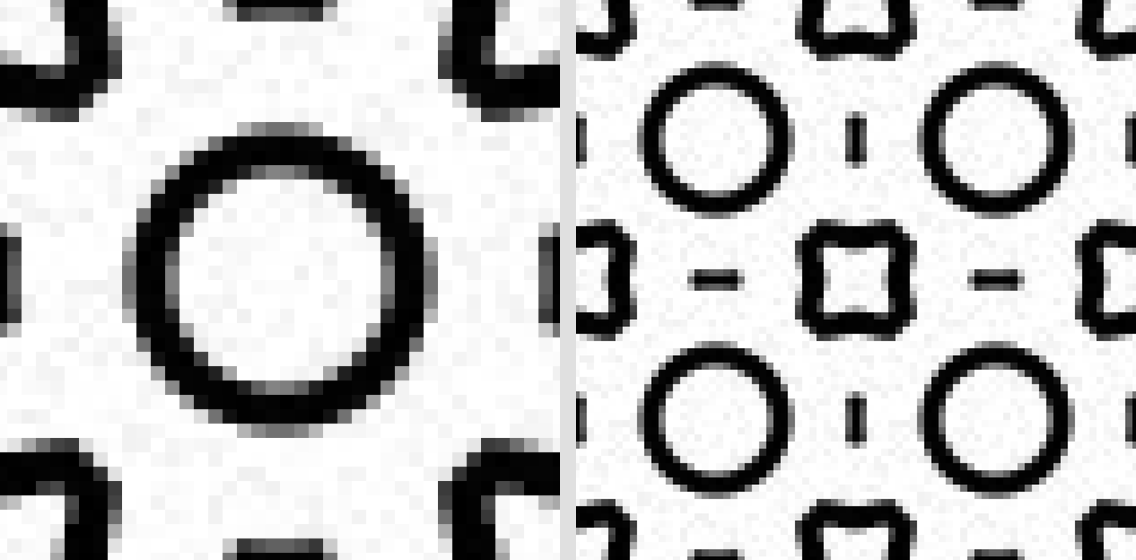
Left, the tile; right, the same tile 2 across and 2 down.
Reproduce this pattern procedurally as a three.js fragment shader.

```glsl
// One ring-and-lattice motif per tile: a centre ring, a concave outline on each
// corner and a short bar on each edge, drawn by distance functions sampled on a
// coarse 39 x 39 grid of flat cells, with faint wrapped speckle on the paper.

varying vec2 vUv;

const float CELLS = 39.0;

float hash(vec2 p) {
  vec3 h = fract(vec3(p.xyx) * 0.1031);
  h += dot(h, h.yzx + 33.33);
  return fract((h.x + h.y) * h.z);
}

float centreRing(vec2 q) {
  return abs(length(q - 0.5) - 0.232) - 0.039;
}

// Square outline with concave sides and cut corners; far >= near.
float cornerOutline(float far, float near) {
  float side = far - 0.1927 - 0.0195 * smoothstep(0.0, 0.117, near);
  float cut = (far + near) * 0.7071 - 0.2435;
  float outer = max(side, cut);
  return max(outer, -outer - 0.086);
}

// Short capsule whose long sides are hollowed around the tile centre.
float edgeBar(float far, float near) {
  vec2 alongAcross = vec2(max(0.5 - far - 0.057, 0.0), near);
  float capsule = length(alongAcross) - 0.034;
  return max(capsule, 0.4714 - length(vec2(far, near) - 0.5));
}

// Flat shade of one grid cell; cells are centred on whole numbers.
float cellShade(vec2 cell) {
  cell = mod(cell, CELLS);
  vec2 p = cell / CELLS;
  vec2 q = min(p, 1.0 - p);
  float far = max(q.x, q.y);
  float near = min(q.x, q.y);
  float d = min(centreRing(q), min(cornerOutline(far, near), edgeBar(far, near)));
  float ink = clamp(0.5 - d * CELLS, 0.0, 1.0);
  float speckle = hash(cell + 7.0);
  float paper = 1.0 - 0.06 * speckle * speckle * speckle;
  return mix(paper, 0.02 * speckle, ink);
}

void main() {
  vec2 grid = vUv * CELLS;
  vec2 cell = floor(grid);

  // Blend neighbouring cells only across a thin band at their shared border.
  vec2 band = clamp(fwidth(grid), 0.02, 1.0);
  vec2 t = clamp((fract(grid) - 0.5) / band + 0.5, 0.0, 1.0);
  float lower = mix(cellShade(cell), cellShade(cell + vec2(1.0, 0.0)), t.x);
  float upper = mix(cellShade(cell + vec2(0.0, 1.0)), cellShade(cell + 1.0), t.x);

  gl_FragColor = vec4(vec3(mix(lower, upper, t.y)), 1.0);
}
```
